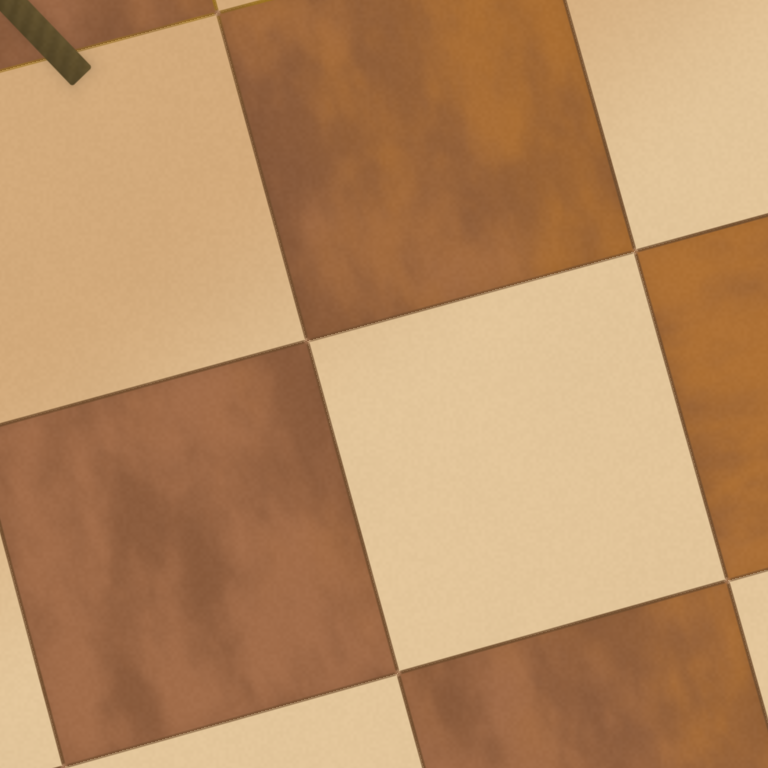
This texture is drawn by a WebGL 1 fragment shader. Its source:

```glsl
precision highp float;
// Tilted checkerboard floor of cream and mottled brown tiles with thin joints.
// A rotated grid picks the tile; value noise clouds the brown ones, broad
// gradients carry the light, and a dark rod reaches in at the upper left.

uniform vec2 u_resolution;

// Grid layout, in canvas units
const float TILE_SIZE = 0.4455;
const float TILT = 0.267;
const float PERSPECTIVE = 0.0065;
const vec2 GRID_CORNER = vec2(0.400, 0.556);
const float JOINT_HALF = 0.0023;
const float EDGE_SOFT = 0.0014;

// Rod
const vec2 ROD_END = vec2(0.107, 0.900);
const vec2 ROD_DIR = vec2(0.692, -0.722);
const float ROD_HALF = 0.018;
const float ROD_ROUND = 0.004;

// Colours
const vec3 CREAM_LIGHT = vec3(0.888, 0.772, 0.602);
const vec3 CREAM_WARM = vec3(0.825, 0.665, 0.480);
const vec3 BROWN_RED = vec3(0.625, 0.420, 0.285);
const vec3 BROWN_ORANGE = vec3(0.680, 0.440, 0.205);
const vec3 BROWN_DARK = vec3(0.515, 0.340, 0.225);
const vec3 JOINT_DARK = vec3(0.440, 0.305, 0.185);
const vec3 JOINT_PALE = vec3(0.620, 0.455, 0.325);
const vec3 JOINT_YELLOW = vec3(0.690, 0.520, 0.120);
const vec3 ROD_COLOR = vec3(0.350, 0.290, 0.165);

// Strengths of the wear
const float MOTTLE = 0.85;
const float GRAIN = 0.018;
const float TILE_SHIFT = 0.02;
const float JOINT_FAINT = 0.70;
const float JOINT_FULL = 0.95;

float hash(vec2 p) {
  vec3 h = fract(p.xyx * 0.1031);
  h += dot(h, h.yzx + 33.33);
  return fract((h.x + h.y) * h.z);
}

float noise(vec2 p) {
  vec2 i = floor(p);
  vec2 f = fract(p);
  f = f * f * (3.0 - 2.0 * f);
  return mix(mix(hash(i), hash(i + vec2(1.0, 0.0)), f.x),
             mix(hash(i + vec2(0.0, 1.0)), hash(i + vec2(1.0, 1.0)), f.x), f.y);
}

float fbm(vec2 p) {
  float sum = 0.0;
  float amp = 0.5;
  for (int i = 0; i < 4; i++) {
    sum += amp * noise(p);
    p = mat2(0.8, 0.6, -0.6, 0.8) * p * 2.03 + 17.3;
    amp *= 0.5;
  }
  return sum / 0.9375;
}

// Cream glaze: nearly plain, warmer toward the upper left
vec3 creamTile(vec2 p) {
  float warm = smoothstep(0.05, 0.55, p.y - 0.8 * p.x);
  return mix(CREAM_LIGHT, CREAM_WARM, warm) * (1.0 + 0.02 * (fbm(p * 8.0) - 0.5));
}

// Brown glaze: streaky clouds, each tile with its own; some laid turned
vec3 brownTile(vec2 p, vec2 local, vec2 cell) {
  float column = mod(cell.x, 3.0);
  vec2 along = (column > 0.5 && column < 1.5) ? local.yx : local;
  vec2 seed = cell * 13.7 + 40.0;
  float cloud = fbm(along * vec2(7.0, 4.0) + seed);
  float patches = fbm(along * vec2(3.5, 2.0) + seed + 71.0);
  float orange = smoothstep(0.5, 1.25, p.x + 0.5 * p.y + 0.5 * (patches - 0.5));
  vec3 color = mix(BROWN_RED, BROWN_ORANGE, orange);
  float stain = MOTTLE * (1.0 - 0.4 * orange) * smoothstep(0.28, 0.8, cloud);
  color = mix(color, BROWN_DARK, stain);
  return color * (1.0 + TILE_SHIFT * (2.0 * hash(cell + 9.0) - 1.0));
}

void main() {
  vec2 p = gl_FragCoord.xy / u_resolution;
  float soft = max(EDGE_SOFT, 0.75 / min(u_resolution.x, u_resolution.y));

  // Tile grid in slight perspective, and distances to the nearest joints
  float c = cos(TILT);
  float s = sin(TILT);
  vec2 q = mat2(c, -s, s, c) * (p - GRID_CORNER) / TILE_SIZE;
  q /= 1.0 - PERSPECTIVE * (q.x + q.y);
  vec2 cell = floor(q);
  vec2 local = q - cell;
  vec2 gap = min(local, 1.0 - local) * TILE_SIZE;
  float jointDist = min(gap.x, gap.y);
  bool isBrown = mod(cell.x + cell.y, 2.0) < 0.5;

  // Tiles, browns a little darker along their rims
  vec3 color = creamTile(p);
  if (isBrown) {
    color = brownTile(p, local, cell) * (1.0 - 0.06 * exp(-jointDist / 0.010));
  }

  // Joints: uneven dirt, fainter below browns, pale crossings, yellow upper left
  float dirt = noise(p * 20.0);
  float yellowed = smoothstep(0.58, 0.8, p.y - 0.8 * p.x) * dirt;
  vec3 joint = mix(JOINT_DARK, JOINT_YELLOW, yellowed);
  joint = mix(joint, JOINT_PALE, 1.0 - smoothstep(0.002, 0.006, max(gap.x, gap.y)));
  bool belowBrown = gap.y < gap.x && isBrown == (local.y < 0.5);
  float strength = (belowBrown ? JOINT_FAINT : JOINT_FULL) * (0.8 + 0.2 * dirt);
  float line = 1.0 - smoothstep(JOINT_HALF - soft, JOINT_HALF + soft, jointDist);
  color = mix(color, joint, line * strength);

  // Rod with a faint shadow, side shading and slanted ribs
  vec2 r = p - ROD_END;
  float along = dot(r, ROD_DIR);
  float across = dot(r, vec2(-ROD_DIR.y, ROD_DIR.x));
  vec2 box = vec2(along, abs(across) - ROD_HALF) + ROD_ROUND;
  float rodDist = length(max(box, 0.0)) + min(max(box.x, box.y), 0.0) - ROD_ROUND;
  color *= 1.0 - 0.10 * exp(-max(rodDist, 0.0) / 0.008);
  float ribs = sin((along + 0.6 * across) * 260.0);
  vec3 rod = ROD_COLOR * (1.0 + 0.04 * ribs + 4.0 * across);
  color = mix(color, rod, 1.0 - smoothstep(-soft, soft, rodDist));

  // Fine grain over everything
  color += GRAIN * (noise(p * 240.0) - 0.5);
  gl_FragColor = vec4(clamp(color, 0.0, 1.0), 1.0);
}
```
